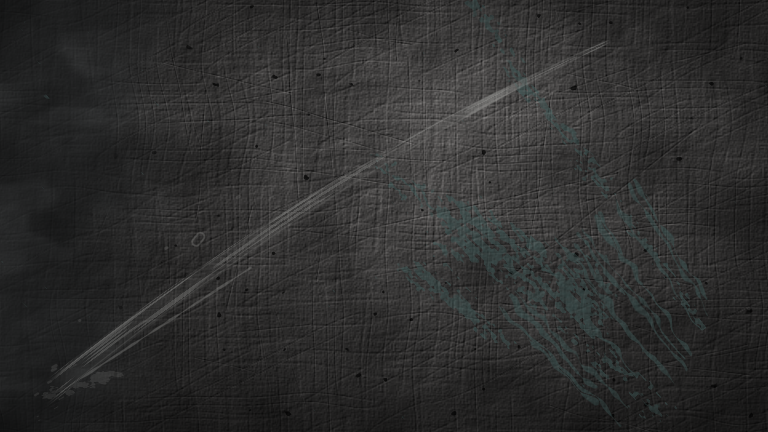
Reproduce this background procedurally as a Shadertoy shader.

```glsl
const vec3 TEAL = vec3(0.25, 0.335, 0.33);
const vec3 SILVER = vec3(0.56, 0.56, 0.55);

float hash(vec2 p) {
    vec3 q = fract(vec3(p.xyx) * 0.1031);
    q += dot(q, q.yzx + 33.33);
    return fract((q.x + q.y) * q.z);
}
float noise(vec2 p) {
    vec2 i = floor(p), f = fract(p), e = vec2(0.0, 1.0);
    f = f * f * (3.0 - 2.0 * f);
    return mix(mix(hash(i), hash(i + e.yx), f.x), mix(hash(i + e.xy), hash(i + e.yy), f.x), f.y);
}
float fbm(vec2 p) {
    return 0.53 * noise(p) + 0.27 * noise(p * 2.03 + 17.0) + 0.2 * noise(p * 4.1 + 31.0);
}
// Thin contour of the noise field
float crease(vec2 p, float width) {
    return 1.0 - smoothstep(0.0, width, abs(noise(p) - 0.5));
}
// Distance to a segment in x, position along it in y
vec2 segment(vec2 p, vec2 a, vec2 b) {
    vec2 d = b - a;
    float t = clamp(dot(p - a, d) / dot(d, d), 0.0, 1.0);
    return vec2(length(p - a - d * t), t);
}
float stroke(float d, float width, float px) {
    return 1.0 - smoothstep(width - 0.5 * px, width + px, d);
}
float band(vec2 p, vec2 a, vec2 b, float width) {
    return exp(-pow(segment(p, a, b).x / width, 2.0));
}
// Dark core with a lit rim
float groove(vec2 p, vec2 a, vec2 b, float px) {
    float rim = stroke(segment(p + vec2(-0.002, 0.003), a, b).x, 0.0004, px);
    return rim - stroke(segment(p, a, b).x, 0.0004, px);
}

// Metal surface: grain, creases, long scratches and pits
float height(vec2 p) {
    vec2 w = p + 0.03 * noise(p * 7.0);
    float grain = noise(p * 270.0) + 0.6 * noise(p * vec2(240.0, 30.0)) + 0.5 * noise(p * vec2(30.0, 240.0));
    return grain - 0.8 * crease(w * vec2(60.0, 4.0), 0.16) - 0.8 * crease(w * vec2(5.0, 55.0), 0.16)
         - 0.7 * crease(vec2(w.x + w.y, w.x - 2.0 * w.y) * vec2(4.0, 18.0), 0.08);
}
float scratches(vec2 p, float px) {
    vec2 w = p + 0.012 * noise(p * 9.0);
    float sum = groove(p, vec2(0.80, 0.46), vec2(1.43, 0.60), px)
              + groove(p, vec2(1.18, 0.36), vec2(1.62, 0.71), px)
              + groove(w, vec2(0.74, 1.0), vec2(0.80, 0.33), px);
    for (int i = 0; i < 80; i++) {
        float k = float(i), h = hash(vec2(k, 1.9)), size = 0.05 + 0.35 * h * h;
        vec2 start = vec2(0.2 + 1.5 * hash(vec2(k, 3.1)), hash(vec2(k, 8.7)));
        float tilt = (hash(vec2(k, 5.3)) - 0.5) * 0.7 + (i % 3 == 0 ? 1.57 : 0.0);
        sum += (0.3 + 0.7 * h) * groove(w, start, start + size * vec2(cos(tilt), sin(tilt)), px);
    }
    return sum * (0.3 + noise(p * 30.0));
}
float pits(vec2 p, float px) {
    vec2 g = p * 13.0, cell = floor(g);
    vec2 centre = 0.2 + 0.6 * vec2(hash(cell + 4.0), hash(cell + 9.0));
    float d = length((fract(g) - centre) / 13.0 * vec2(0.8, 1.0)) + 0.007 * (noise(p * 150.0) - 0.5);
    return step(0.7, hash(cell + 2.0)) * stroke(d, 0.004 * hash(cell + 21.0), px);
}

// Ragged patches and thin runs falling to the right
float paint(vec2 p, float px) {
    float cover = 0.85 * band(p, vec2(1.09, 1.0), vec2(1.36, 0.60), 0.03)
                + 0.75 * band(p, vec2(1.36, 0.62), vec2(1.63, 0.24), 0.025)
                + band(p, vec2(0.94, 0.385), vec2(1.18, 0.20), 0.022)
                + 0.8 * band(p, vec2(0.89, 0.61), vec2(1.12, 0.44), 0.045)
                + 0.95 * band(p, vec2(1.10, 0.44), vec2(1.36, 0.34), 0.085)
                + 0.7 * band(p, vec2(1.24, 0.36), vec2(1.52, 0.05), 0.05);
    vec2 q = vec2(dot(p, vec2(0.66, -0.75)), dot(p, vec2(0.75, 0.66)));
    float grain = 0.5 * noise(q * vec2(20.0, 95.0) + 2.0 * noise(p * 24.0)) + 0.5 * noise(q * vec2(95.0, 190.0));
    float mask = smoothstep(0.9, 1.0, grain + 0.49 * min(cover, 1.0));
    vec2 wobble = 0.018 * (vec2(noise(p * 26.0), noise(p * 26.0 + 40.0)) - 0.5);
    for (int i = 0; i < 18; i++) {
        float k = float(i), h = hash(vec2(k, 6.4));
        vec2 start = mix(vec2(1.12, 0.25), vec2(1.47, 0.58), (k + h) / 18.0) + 0.06 * (h - 0.5);
        vec2 run = (0.17 + 0.24 * h) * mix(vec2(0.75, -0.72), vec2(0.50, -0.87), k / 18.0);
        vec2 s = segment(p + wobble, start, start + run);
        float width = 0.007 * noise(vec2(s.y * 14.0, k * 5.0)) - 0.001;
        mask = max(mask, stroke(s.x, width, px));
    }
    return mask * (0.6 + 0.4 * noise(p * 150.0));
}

// Curved streak with loose fibres and flecks
float slash(vec2 p, float px) {
    float s = (p.x - 0.104) / 1.313;
    float d = 0.85 * (p.y - 0.086 - 0.821 * s - 0.23 * s * (1.0 - s));
    float inside = smoothstep(0.0, 0.04, s) * (1.0 - smoothstep(0.98, 1.0, s));
    float width = 0.003 + 0.024 * pow(clamp(1.0 - s, 0.0, 1.0), 0.9);
    float fibres = smoothstep(0.52, 0.7, noise(vec2(s * 9.0, d * 300.0 + 50.0)));
    float shine = 0.12 + 0.36 * fibres + 0.6 * exp(-pow((s - 0.79) / 0.06, 2.0) - pow(d / 0.006, 2.0));
    shine += 0.2 * stroke(abs(abs(d) - 0.8 * width), 0.0008, px);
    float mark = stroke(abs(d), width, px) * inside * shine;
    vec2 low = segment(p, vec2(0.15, 0.10), vec2(0.58, 0.38));
    mark = max(mark, 0.45 * stroke(low.x, 0.003 * noise(low.yy * 14.0), px));
    float splash = band(p, vec2(0.11, 0.085), vec2(0.27, 0.135), 0.024);
    mark = max(mark, 0.22 * smoothstep(0.78, 0.86, splash * 0.6 + 0.6 * fbm(p * vec2(50.0, 90.0))));
    for (int i = 0; i < 26; i++) {
        float k = float(i), h = hash(vec2(k, 2.2)), r = hash(vec2(k, 7.7));
        float t = i < 12 ? 0.08 * r - 0.03 : r, lift = i < 12 ? 0.1 * (h - 0.5) : 0.03 + 0.1 * h;
        vec2 c = vec2(0.104 + 1.313 * t, 0.086 + 0.821 * t + 0.23 * t * (1.0 - t) + lift);
        mark = max(mark, 0.25 * stroke(segment(p, c, c + vec2(0.014, 0.008) * r).x, 0.003 * h, px));
    }
    float ring = abs(segment(p, vec2(0.454, 0.440), vec2(0.464, 0.452)).x - 0.009);
    float leaf = segment(p, vec2(1.01, 0.765), vec2(1.06, 0.80)).x;
    return max(mark, max(0.4 * stroke(ring, 0.0015, px), 0.2 * stroke(leaf, 0.004, px)));
}

void mainImage(out vec4 fragColor, in vec2 fragCoord) {
    float px = 1.0 / iResolution.y;
    vec2 p = fragCoord * px, g = (p - vec2(1.02, 0.68)) / vec2(0.65, 0.5);
    float glow = exp(-dot(g, g)), wear = smoothstep(0.1, 0.5, p.x + 0.25 * (fbm(p * 5.0) - 0.5));
    float light = (0.104 + 0.165 * glow) * (0.66 + 0.68 * fbm(p * 8.0));
    float relief = height(p) - height(p + vec2(-0.003, 0.003));
    light *= max(1.0 + mix(0.12, 0.3, wear) * relief + 0.4 * wear * scratches(p, px), 0.3);
    light *= 1.0 - 0.7 * wear * pits(p, px);
    light += 0.03 * (1.0 - wear) * smoothstep(0.48, 0.62, fbm(p * vec2(4.0, 8.0) + 6.0));
    vec3 color = light * mix(vec3(0.98, 1.0, 1.01), vec3(1.02, 1.0, 0.99), wear);
    color = mix(color, TEAL * (0.75 + 0.9 * light), 0.75 * paint(p, px));
    color = mix(color, SILVER, 0.8 * clamp(slash(p, px), 0.0, 1.0));
    color *= 0.85 + 0.15 * smoothstep(0.0, 0.2, min(p.y, 1.0 - p.y));
    fragColor = vec4(max(color, 0.0), 1.0);
}
```
